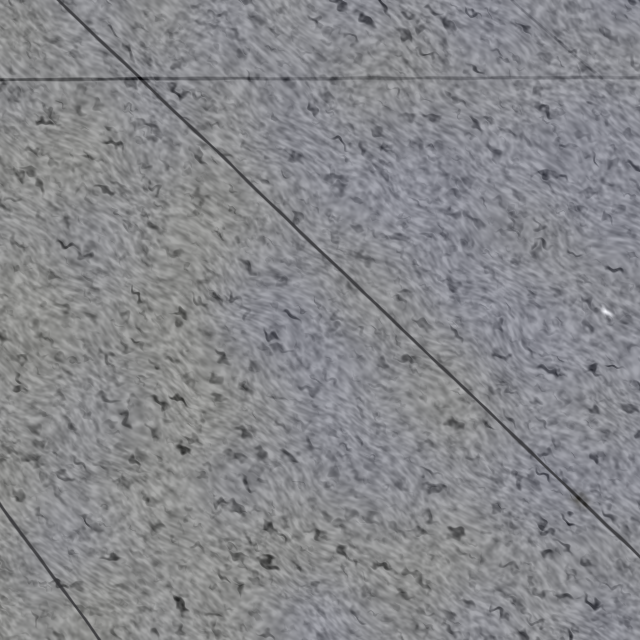
Write a Shadertoy shader that draws this texture.

```glsl
// Grey granite paving seen at an angle: fine grain streaked down to the right,
// scattered dark mica flecks, a slow shift from warm to bluish grey,
// and thin dark joints between the slabs.

const vec3 STONE = vec3(0.553, 0.553, 0.553);
const vec3 WARM_TINT = vec3(0.003, 0.004, -0.004);
const vec3 COOL_TINT = vec3(-0.012, -0.006, 0.030);
const float GRAIN_ANGLE = -0.62;
const float FLECK_CELLS = 28.0;

vec2 hash2(vec2 p) {
    vec3 q = fract(p.xyx * vec3(0.1031, 0.1030, 0.0973));
    q += dot(q, q.yzx + 33.33);
    return fract((q.xx + q.yz) * q.zy);
}

vec2 rotate(vec2 p, float angle) {
    float c = cos(angle), s = sin(angle);
    return vec2(c * p.x + s * p.y, c * p.y - s * p.x);
}

float cornerSlope(vec2 cell, vec2 offset) {
    float angle = 6.2832 * hash2(cell + 200.0).x;
    return dot(vec2(cos(angle), sin(angle)), offset);
}

// Gradient noise, roughly -0.7 to 0.7.
float noise(vec2 p) {
    vec2 i = floor(p), f = p - i;
    vec2 u = f * f * f * (f * (f * 6.0 - 15.0) + 10.0);
    vec2 e = vec2(1.0, 0.0);
    float low = mix(cornerSlope(i, f), cornerSlope(i + e, f - e), u.x);
    float high = mix(cornerSlope(i + e.yx, f - e.yx), cornerSlope(i + 1.0, f - 1.0), u.x);
    return mix(low, high, u.y);
}

// Streaked grain; the domain is bent so the streaks change direction slightly.
float grain(vec2 uv) {
    vec2 bend = vec2(noise(uv * 9.0), noise(uv * 9.0 + 40.0)) * 0.025;
    vec2 p = rotate(uv + bend, GRAIN_ANGLE);
    float coarse = noise(p * vec2(42.0, 88.0));
    float medium = noise(p * vec2(72.0, 150.0) + 17.0);
    float fine = noise(p * vec2(120.0, 210.0) + 61.0);
    return 0.13 * coarse + 0.13 * medium + 0.06 * fine;
}

// Dark ragged flecks, one at most per cell, each with its own turn and depth.
float flecks(vec2 uv, float cells) {
    vec2 p = uv * cells;
    vec2 home = floor(p);
    vec2 ragged = vec2(noise(p * 2.6), noise(p * 2.6 + 30.0)) * 0.42;
    float dark = 0.0;
    for (int y = -1; y <= 1; y++) {
        for (int x = -1; x <= 1; x++) {
            vec2 cell = home + vec2(x, y);
            vec2 place = hash2(cell + 7.0);
            vec2 shape = hash2(cell + 91.0);
            vec2 kind = hash2(cell + 153.0);
            float turn = GRAIN_ANGLE + (shape.x - 0.5) * 0.9;
            vec2 d = rotate(p + ragged - cell - place, turn);
            vec2 radius = vec2(mix(0.28, 0.62, shape.y), mix(0.13, 0.26, kind.y));
            float body = 1.0 - smoothstep(0.25, 1.1, length(d / radius));
            float depth = step(kind.x, 0.78) * mix(0.07, 0.30, place.x * shape.y);
            dark = max(dark, body * depth);
        }
    }
    return dark;
}

float segmentDistance(vec2 p, vec2 a, vec2 b) {
    vec2 ab = b - a;
    return length(p - a - ab * clamp(dot(p - a, ab) / dot(ab, ab), 0.0, 1.0));
}

// Coverage of a soft joint; its width swells and thins along the way.
float joint(vec2 uv, vec2 a, vec2 b, float width, float pixel) {
    vec2 wobble = 0.002 * vec2(noise(uv * 14.0), noise(uv * 14.0 + 80.0));
    float d = segmentDistance(uv + wobble, a, b);
    float halfWidth = width * (1.0 + 0.6 * noise(uv * 28.0));
    return 1.0 - smoothstep(halfWidth * 0.3, halfWidth + 0.7 * pixel, d);
}

float spot(vec2 uv, vec2 centre, vec2 radius) {
    vec2 d = rotate(uv - centre, GRAIN_ANGLE) / radius;
    return exp(-dot(d, d));
}

void mainImage(out vec4 fragColor, in vec2 fragCoord) {
    vec2 uv = fragCoord / iResolution.y;
    float pixel = 1.0 / iResolution.y;

    // Stone body: slow patches, grain and flecks.
    float patches = noise(uv * 5.0 + 12.0);
    float cool = smoothstep(0.05, 0.95, 0.15 + 0.5 * uv.x + 0.2 * uv.y + 0.6 * patches);
    float tone = grain(uv) + 0.035 * noise(uv * 12.0 + 5.0);
    tone -= flecks(uv, FLECK_CELLS) * (1.0 + 0.6 * noise(uv * 4.0 + 70.0));
    tone -= 0.4 * flecks(uv + 3.7, FLECK_CELLS * 1.6);
    vec3 color = STONE + mix(WARM_TINT, COOL_TINT, cool);
    color += min(tone, 0.09 + 0.3 * (tone - 0.09));

    // Joints: long diagonal with a pale lip, lower corner, level and faint ones.
    vec2 top = vec2(0.07, 1.02), end = vec2(1.04, 0.092);
    float lip = joint(uv + vec2(0.003), top, end, 0.002, pixel);
    float diagonal = joint(uv, top, end, 0.0027, pixel);
    float corner = joint(uv, vec2(-0.02, 0.239), vec2(0.17, -0.019), 0.0027, pixel);
    float level = joint(uv, vec2(-0.02, 0.876), vec2(1.02, 0.879), 0.0028, pixel);
    float faint = joint(uv, vec2(0.80, 1.0), vec2(0.94, 0.877), 0.0025, pixel);
    color += 0.05 * lip * (0.5 + noise(uv * 20.0));
    color = mix(color, vec3(0.20, 0.20, 0.21), 0.85 * max(diagonal, corner));
    color -= level * mix(0.24, 0.13, smoothstep(0.1, 0.5, uv.x)) + 0.10 * faint;

    // Dirt caught in the joint and one small glint.
    float dirt = spot(uv, vec2(0.905, 0.219), vec2(0.016, 0.011));
    color -= vec3(0.22, 0.23, 0.27) * dirt * (0.7 + noise(uv * 90.0));
    color += 0.5 * spot(uv, vec2(0.948, 0.512), vec2(0.010, 0.004));

    fragColor = vec4(clamp(color, 0.0, 1.0), 1.0);
}
```
